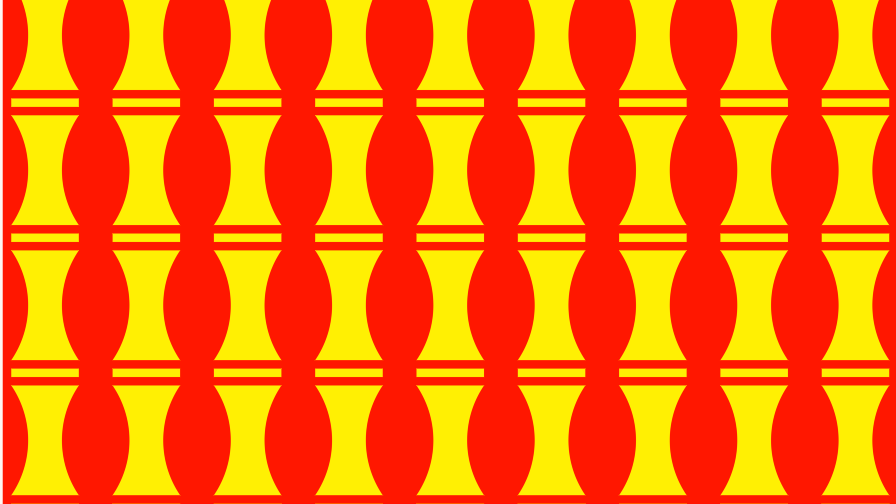
This pattern is drawn by a Shadertoy shader. Its source:

```glsl
// Rows of yellow waisted spools separated by thin bars on a red ground, with a pale left margin.

// Signed distance to a spool: flat ends, sides cut by two circular arcs.
float spool(vec2 p) {
    const float radius = 2.89;
    p = abs(p);
    float side = radius - length(p - vec2(0.5 + radius, 0.0));
    return max(side, p.y - 1.625);
}

// Signed distance to the thin bar straddling the cell's top and bottom edges.
float bar(vec2 p) {
    p = abs(p);
    return max(p.x - 1.0, 1.875 - p.y);
}

float coverage(float dist, float pixel) {
    return 1.0 - smoothstep(-0.65 * pixel, 0.65 * pixel, dist);
}

void mainImage(out vec4 fragColor, in vec2 fragCoord) {
    const vec3 red = vec3(1.0, 0.09, 0.0);
    const vec3 yellow = vec3(1.0, 0.94, 0.01);
    const vec3 marginWhite = vec3(1.0, 0.97, 0.95);

    // One unit is half the width of a spool's end.
    float unit = 0.067 * iResolution.y;
    float pixel = 1.0 / unit;
    vec2 p = fragCoord / unit;

    // Repeating cell, three units wide and four high, centred on a spool.
    vec2 period = vec2(3.0, 4.0);
    vec2 cell = mod(p - vec2(1.334, 1.885) + 0.5 * period, period) - 0.5 * period;

    float shape = min(spool(cell), bar(cell));
    vec3 color = mix(red, yellow, coverage(shape, pixel));

    // Narrow margin along the left edge.
    color = mix(color, marginWhite, coverage(p.x - 0.08, pixel));

    fragColor = vec4(color, 1.0);
}
```
